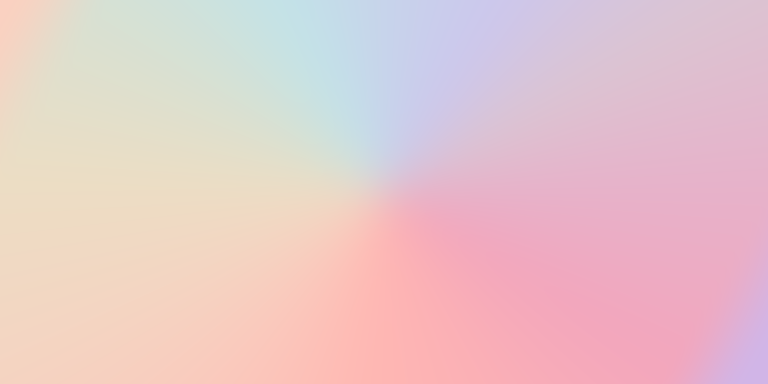
Write a Shadertoy shader that draws this background.

```glsl
const int STOPS = 12;
const int BLUR_SAMPLES = 48;
const float GOLDEN_ANGLE = 2.39996;

// Stop directions in degrees, counter-clockwise from the right
const float stopAngle[STOPS + 1] = float[](
    58.0, 90.0, 118.0, 150.0, 178.0, 203.0, 228.0,
    264.0, 297.0, 330.0, 360.0, 389.0, 418.0);

const vec3 stopColor[STOPS] = vec3[](
    vec3(0.80, 0.78, 0.93),   // lavender
    vec3(0.78, 0.83, 0.92),
    vec3(0.76, 0.89, 0.91),   // pale cyan
    vec3(0.85, 0.88, 0.82),
    vec3(0.925, 0.868, 0.768), // cream
    vec3(0.955, 0.835, 0.76),
    vec3(0.98, 0.79, 0.74),
    vec3(1.00, 0.72, 0.70),   // salmon
    vec3(0.985, 0.69, 0.71),
    vec3(0.95, 0.65, 0.74),   // rose
    vec3(0.905, 0.695, 0.79),
    vec3(0.86, 0.768, 0.823));

// Colour wheel around the origin
vec3 conicGradient(vec2 p) {
    float angle = degrees(atan(p.y, p.x));
    angle = stopAngle[0] + mod(angle - stopAngle[0], 360.0);
    vec3 color = stopColor[0];
    for (int i = 0; i < STOPS; i++) {
        float span = stopAngle[i + 1] - stopAngle[i];
        float t = clamp((angle - stopAngle[i]) / span, 0.0, 1.0);
        color = mix(color, stopColor[(i + 1) % STOPS], t);
    }
    return color;
}

// Gaussian blur with samples on a golden spiral
vec3 blurredConic(vec2 p, float sigma) {
    vec3 sum = vec3(0.0);
    for (int i = 0; i < BLUR_SAMPLES; i++) {
        float u = (float(i) + 0.5) / float(BLUR_SAMPLES);
        float radius = sigma * sqrt(-2.0 * log(1.0 - u));
        float angle = float(i) * GOLDEN_ANGLE;
        sum += conicGradient(p + radius * vec2(cos(angle), sin(angle)));
    }
    return sum / float(BLUR_SAMPLES);
}

// Soft half plane that tints one corner
vec3 tintCorner(vec3 base, vec3 tint, vec2 p, vec2 axis, float start, float end) {
    return mix(base, tint, smoothstep(start, end, dot(p, axis)));
}

void mainImage(out vec4 fragColor, in vec2 fragCoord) {
    vec2 p = (fragCoord - 0.5 * iResolution.xy) / iResolution.y;
    vec2 cornerAxis = vec2(0.866, -0.5);
    vec3 peach = vec3(0.98, 0.82, 0.755);
    vec3 violet = vec3(0.82, 0.71, 0.905);

    vec3 color = blurredConic(p, 0.055);
    color = tintCorner(color, peach, p, -cornerAxis, 0.86, 1.10);
    color = tintCorner(color, violet, p, cornerAxis, 0.86, 1.07);
    fragColor = vec4(color, 1.0);
}
```
